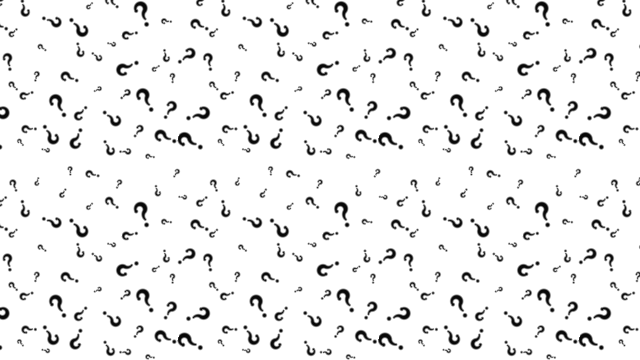
Reproduce this pattern procedurally as a WebGL 2 fragment shader.

```glsl
#version 300 es
precision highp float;

uniform vec2 u_resolution;
out vec4 fragColor;

#define TILE 0.557       // repeat length, in canvas heights
#define MIN_SIZE 0.28    // mark length, in cells
#define MAX_SIZE 0.96
#define SIZE_BIAS 1.8    // higher gives more small marks
#define WEIGHT 1.12      // stroke boldness
#define SOFTNESS 0.0034  // edge half-width, in canvas heights
#define INK vec3(0.03)
#define PAPER vec3(1.0)

const float TAU = 6.2831853;
const float CELLS = 53.0;  // cells per tile: 7*7 + 2*2
const mat2 LATTICE = mat2(7.0, 2.0, -2.0, 7.0);

vec3 hash3(float n) {
    return fract(sin((n + 1.0) * vec3(12.99, 78.23, 39.35)) * 4375.5);
}

mat2 rotation(float angle) {
    float c = cos(angle), s = sin(angle);
    return mat2(c, s, -s, c);
}

// Distance to an arc's centre line, and the angle of its nearest point
vec2 arc(vec2 p, float radius, float middle, float halfSpan) {
    vec2 q = p * rotation(middle);
    float a = clamp(atan(q.y, q.x), -halfSpan, halfSpan);
    return vec2(distance(q, radius * vec2(cos(a), sin(a))), middle + a);
}

// Hook and dot of unit length: a bowl flowing into a tapered stem
float markDistance(vec2 p) {
    vec2 bowl = arc(p - vec2(0.0, 0.25), 0.19, 1.178, 2.138);
    float bowlWidth = 0.062 + 0.02 * cos(bowl.y - 0.3);

    vec2 stem = arc(p - vec2(0.247, -0.102), 0.24, 2.88, 0.698);
    float stemWidth = mix(0.068, 0.032, (stem.y - 2.182) / 1.396);

    float tip = length(p - vec2(-0.182, 0.225)) - 0.058 * WEIGHT;
    float dot_ = length(p - vec2(0.0, -0.42)) - 0.072 * WEIGHT;
    float hook = min(bowl.x - bowlWidth * WEIGHT, stem.x - stemWidth * WEIGHT);
    return min(min(hook, tip), dot_);
}

void main() {
    vec2 p = gl_FragCoord.xy / u_resolution.y;

    // Tilted grid whose cell numbers repeat with the square tile
    vec2 grid = LATTICE * (p / TILE);
    vec2 cell = floor(grid);
    float id = mod(cell.x + 23.0 * cell.y, CELLS);

    // Cubing modulo a prime shuffles the sizes, so their shares stay fixed
    float rank = (mod(id * id * id, CELLS) + 0.5) / CELLS;
    float size = mix(MIN_SIZE, MAX_SIZE, pow(rank, SIZE_BIAS));

    // Scatter and turn each mark inside its own cell
    vec3 random = hash3(id);
    vec2 offset = (random.xy - 0.5) * (1.0 - size);
    vec2 local = rotation(random.z * TAU) * (grid - cell - 0.5 - offset) / size;

    // Back to canvas heights for an even edge on every mark
    float d = markDistance(local) * size * TILE / sqrt(CELLS);
    float edge = max(SOFTNESS, 0.7 / u_resolution.y);
    float coverage = 1.0 - smoothstep(-edge, edge, d);

    fragColor = vec4(mix(PAPER, INK, coverage), 1.0);
}
```
